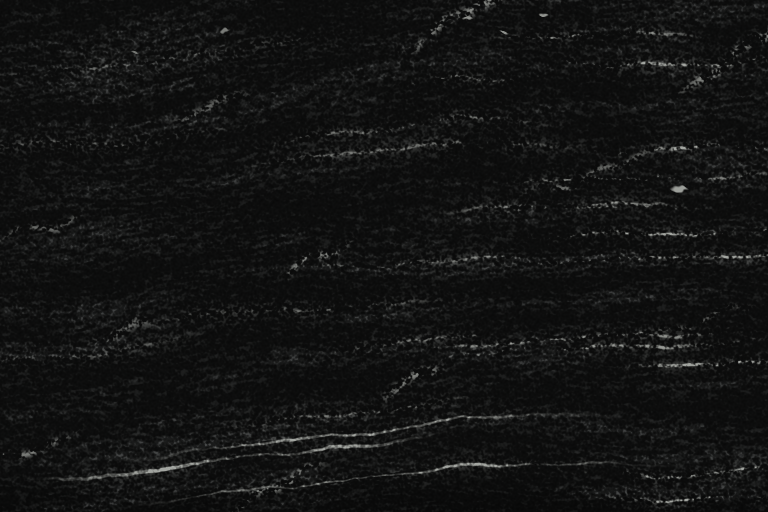
Give the GLSL for this texture, as a WebGL 1 fragment shader.

```glsl
precision highp float;
// Polished black stone with thin pale veins. Gradient noise gives the grain and
// the faint drifting layers; loops scatter long seams, slanted crumbly fractures
// and small pale chips along a gently rising bedding direction.

uniform vec2 u_resolution;

float hash(vec2 p) {
  return fract(sin(dot(p, vec2(127.1, 311.7))) * 43758.55);
}

float cornerDot(vec2 cell, vec2 offset) {
  float angle = 6.2832 * hash(cell);
  return dot(vec2(cos(angle), sin(angle)), offset);
}

float gradientNoise(vec2 p) {
  vec2 cell = floor(p), f = fract(p);
  vec2 u = f * f * f * (f * (f * 6.0 - 15.0) + 10.0);
  vec2 e = vec2(0.0, 1.0);
  float low = mix(cornerDot(cell, f), cornerDot(cell + e.yx, f - e.yx), u.x);
  float high = mix(cornerDot(cell + e, f - e), cornerDot(cell + 1.0, f - 1.0), u.x);
  return mix(low, high, u.y);
}

// Bedding coordinates: layers rise from the left and level out to the right.
vec2 bend(vec2 p) {
  float rise = p.x * (0.135 - 0.038 * p.x);
  float drift = 0.04 * gradientNoise(p * vec2(1.8, 2.5) + 4.0);
  float wobble = 0.012 * gradientNoise(p * vec2(6.0, 8.0));
  return vec2(p.x, p.y - rise + drift + wobble);
}

// Long thin seams: three nearly whole ones low down, the rest in crumbs.
float seams(vec2 q, float crumbs) {
  float sum = 0.0;
  for (int i = 0; i < 30; i++) {
    float id = float(i);
    float a = hash(vec2(id, 1.3)), b = hash(vec2(id, 5.7)), c = hash(vec2(id, 9.1));
    float whole = 1.0 - step(1.5, abs(id - 4.0));
    vec2 center = vec2(mix(1.5 * a, 0.35 + 0.45 * a, whole), (id + b) / 27.0 - 0.12);
    float reach = 0.15 + 0.4 * c + 0.25 * whole;
    float ends = 1.0 - smoothstep(0.3, 1.0, abs(q.x - center.x) / reach);
    float jitter = 0.009 * gradientNoise(vec2(q.x * 13.0, id * 3.7));
    jitter += 0.003 * gradientNoise(vec2(q.x * 50.0, id * 2.3));
    float dist = abs(q.y - center.y - jitter);
    float swell = gradientNoise(vec2(q.x * 8.0, id * 7.3 + 0.4));
    float width = 0.0012 + 0.0008 * b + 0.0015 * max(swell, -0.2);
    float line = 1.0 - smoothstep(width - 0.0012, width + 0.0024, dist);
    float gaps = smoothstep(-0.15, 0.7, swell + 0.8 * crumbs);
    float solid = 0.5 + 0.6 * swell + 0.4 * crumbs;
    float halo = exp(-dist * 85.0) * smoothstep(-0.05, 0.8, crumbs + 0.7 * swell);
    float strength = 0.22 + 0.65 * a * a;
    sum = max(sum, ends * (line * mix(gaps * strength, solid, whole) + 0.32 * halo));
  }
  return sum;
}

// Short slanted fractures filled with crumbs of pale mineral.
float fractures(vec2 p, float crumbs) {
  float sum = 0.0;
  for (int i = 0; i < 11; i++) {
    float id = float(i);
    float a = hash(vec2(id, 21.7)), b = hash(vec2(id, 33.1)), c = hash(vec2(id, 47.9));
    vec2 d = p - vec2(1.5 * fract(id * 0.618 + 0.15 * a + 0.3), (id + b) / 11.0);
    float path = d.x * (0.25 + 0.4 * c) + 0.03 * gradientNoise(vec2(p.x * 13.0, id * 4.3));
    float ends = 1.0 - smoothstep(0.3, 1.0, abs(d.x) / (0.08 + 0.1 * a));
    float core = exp(-pow((d.y - path) / (0.005 + 0.008 * b), 2.0));
    float clumps = gradientNoise(p * 32.0 + id);
    float filling = smoothstep(-0.1, 0.65, crumbs + 0.8 * clumps);
    sum = max(sum, ends * core * filling * (0.5 + 0.4 * c));
  }
  return sum;
}

// A few small solid chips, mostly in the upper part.
float chips(vec2 q) {
  float sum = 0.0;
  for (int i = 0; i < 6; i++) {
    float id = float(i);
    float a = hash(vec2(id, 61.3)), b = hash(vec2(id, 73.9));
    vec2 d = q - vec2(1.5 * a, 0.9 - 0.4 * b * b);
    d += 0.008 * gradientNoise(q * 70.0 + id);
    float r = length(d / vec2(0.007 + 0.009 * b, 0.004));
    sum = max(sum, (1.0 - smoothstep(0.5, 1.3, r)) * (0.6 + 0.4 * a));
  }
  return sum;
}

void main() {
  vec2 p = gl_FragCoord.xy / u_resolution.y;
  vec2 q = bend(p);

  // The fine grain is turned so that its cells do not line up with the canvas.
  float fine = gradientNoise(mat2(0.8, 0.6, -0.6, 0.8) * p * 190.0 + 7.3);
  float coarse = gradientNoise(mat2(0.94, 0.34, -0.34, 0.94) * q * vec2(80.0, 120.0));
  float crumbs = coarse + 0.8 * fine;
  float strokes = gradientNoise(q * vec2(32.0, 130.0) + 3.1);
  float layers = gradientNoise(q * vec2(2.5, 24.0)) + 0.8 * gradientNoise(q * vec2(8.0, 80.0));
  float patches = gradientNoise(p * vec2(2.2, 4.0) + 11.0);

  // Dark ground with grain, overlaid by short grey strokes along the layers.
  float streak = 0.5 * layers + 0.7 * strokes + 0.5 * crumbs + 0.2 * patches;
  float tone = 0.05 + 0.018 * fine + 0.012 * coarse;
  tone += 0.055 * smoothstep(-0.08, 0.55, streak);
  tone *= 0.8 + 0.2 * smoothstep(0.0, 0.1, p.y);
  vec3 color = max(tone, 0.03) * vec3(0.98, 1.01, 1.0);

  // Dusty flecks gather in the brighter layers.
  float dust = smoothstep(0.1, 0.75, layers + 0.6 * patches) * smoothstep(0.1, 0.8, crumbs + 0.4 * strokes);
  color += 0.14 * dust * vec3(0.98, 1.0, 1.01);

  float pale = max(max(seams(q, crumbs), fractures(p, crumbs)), chips(q));
  color = mix(color, vec3(0.64, 0.65, 0.63), clamp(pale, 0.0, 1.0));
  gl_FragColor = vec4(color, 1.0);
}
```
